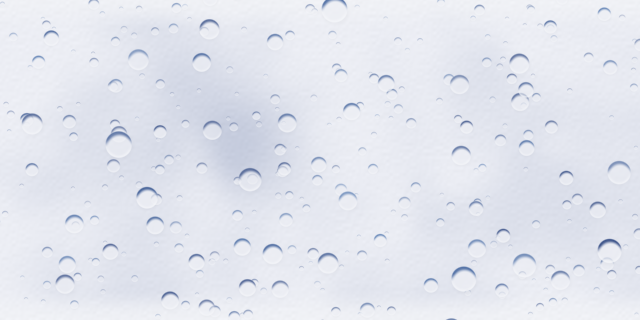
Give the GLSL for this texture, as a Shadertoy shader.

```glsl
// Water drops on a pale, cloudy pane: jittered grids of discs in four sizes.
// Each drop has a milky body, a blue crescent along its top and a faint
// bright lower rim; the pane is value-noise cloud with one smoky patch.

const vec3 PANE_LIGHT = vec3(0.925, 0.932, 0.957);
const vec3 PANE_SMOKE = vec3(0.775, 0.800, 0.868);
const vec3 EDGE_MIST  = vec3(0.950, 0.955, 0.965);
const vec3 DROP_BODY  = vec3(0.930, 0.936, 0.957);
const vec3 RIM_GLOW   = vec3(0.970, 0.975, 0.985);
const vec3 INK_DEEP   = vec3(0.240, 0.330, 0.540);
const vec3 INK_SKY    = vec3(0.390, 0.530, 0.730);

const float CLOUD_SCALE   = 2.3;
const float CLOUD_AMOUNT  = 0.45;
const vec2  PATCH_CENTER  = vec2(0.77, 0.57);
const float PATCH_SIZE    = 0.19;
const float PATCH_AMOUNT  = 0.60;
const vec2  LIGHT_SHIFT   = vec2(0.08, -0.27); // inner disc offset, in radii
const float GRAIN_SCALE   = 95.0;
const float GRAIN_AMOUNT  = 0.018;

vec3 hash3(vec2 p) {
    vec3 q = fract(p.xyx * vec3(0.1031, 0.1030, 0.0973));
    q += dot(q, q.yxz + 33.33);
    return fract((q.xxy + q.yzz) * q.zyx);
}

float valueNoise(vec2 p) {
    vec2 i = floor(p), f = fract(p);
    f = f * f * (3.0 - 2.0 * f);
    float low  = mix(hash3(i).x, hash3(i + vec2(1, 0)).x, f.x);
    float high = mix(hash3(i + vec2(0, 1)).x, hash3(i + vec2(1, 1)).x, f.x);
    return mix(low, high, f.y);
}

float cloud(vec2 p) {
    float sum = 0.0, weight = 0.57;
    for (int i = 0; i < 3; i++) {
        sum += weight * valueNoise(p);
        p = mat2(1.6, 1.2, -1.2, 1.6) * p + 7.3;
        weight *= 0.5;
    }
    return sum;
}

// How much smoke lies on the pane, 0 to 1
float smoke(vec2 p) {
    float n = cloud(p * CLOUD_SCALE + 11.0);
    vec2 q = (p - PATCH_CENTER) / PATCH_SIZE;
    q.x += 0.45 * q.y + 1.2 * (n - 0.5);
    float patchy = exp(-dot(q, q * vec2(1.3, 0.75)));
    float shade = CLOUD_AMOUNT * smoothstep(0.38, 0.80, n)
                + PATCH_AMOUNT * patchy * (0.5 + n);
    return clamp(shade, 0.0, 1.0);
}

// Coverage of a disc, softened over the given width
float disc(vec2 p, float radius, float soft) {
    return 1.0 - smoothstep(-soft, soft, length(p) - radius);
}

// Paint one drop; q is the position relative to its centre
vec3 paintDrop(vec3 col, vec2 q, float r, float strength, vec3 ink, float px) {
    float body  = disc(q, r, px);
    float inner = disc(q - LIGHT_SHIFT * r, r * 0.96, px + 0.09 * r);
    float height = q.y / r;

    // soft shadow below, milky body, bright lower rim
    float shadow = disc(q + vec2(-0.05, 0.12) * r, r * 1.08, 0.15 * r + px);
    col -= 0.022 * strength * shadow * (1.0 - body);
    col = mix(col, DROP_BODY, 0.75 * strength * body);
    float rim = body * (1.0 - disc(q, r * 0.86, px + 0.08 * r));
    col = mix(col, RIM_GLOW, 0.6 * rim * smoothstep(0.1, -0.7, height));

    // crescent, darkest along the outer edge
    float crescent = body * (1.0 - inner) * smoothstep(-0.25, 0.50, height);
    float depth = smoothstep(0.62, 0.95, length(q) / r);
    vec3 tone = mix(mix(ink, PANE_LIGHT, 0.35), ink, depth);
    return mix(col, tone, crescent * strength);
}

// One jittered grid of drops; sizes holds the least and greatest radius
vec3 addDrops(vec3 col, vec2 p, float cell, vec2 sizes, float density,
              float strength, float shade, float seed) {
    float px = 0.9 / iResolution.y;
    vec2 home = floor(p / cell);
    for (int y = -1; y <= 1; y++)
    for (int x = -1; x <= 1; x++) {
        vec2 id = home + vec2(x, y);
        vec3 place = hash3(id + seed);
        vec3 look  = hash3(id + seed + 57.0);
        if (place.z > density) continue;
        vec2 q = p - (id + 0.1 + 0.8 * place.xy) * cell;
        float r = mix(sizes.x, sizes.y, look.x * look.x);
        vec3 ink = mix(INK_SKY, INK_DEEP, clamp(look.y + shade, 0.0, 1.0));
        col = paintDrop(col, q, r, strength * mix(0.65, 1.0, look.z), ink, px);
    }
    return col;
}

void mainImage(out vec4 fragColor, in vec2 fragCoord) {
    vec2 p = fragCoord / iResolution.y;

    // pane: cloud, mist along top and bottom, fine embossed grain
    float mist = smoothstep(0.10, 0.0, min(p.y, 1.0 - p.y));
    float shade = smoke(p) * (1.0 - 0.8 * mist);
    vec3 col = mix(PANE_LIGHT, PANE_SMOKE, shade);
    col = mix(col, EDGE_MIST, 0.6 * mist);
    vec2 g = p * GRAIN_SCALE;
    col += GRAIN_AMOUNT * (valueNoise(g) - valueNoise(g + vec2(-0.2, 0.6)));

    // drops, from tiny to large
    col = addDrops(col, p, 0.050, vec2(0.006, 0.011), 0.20, 0.50, shade, 131.0);
    col = addDrops(col, p, 0.085, vec2(0.012, 0.019), 0.38, 0.78, shade, 217.0);
    col = addDrops(col, p, 0.140, vec2(0.020, 0.030), 0.50, 0.95, shade, 339.0);
    col = addDrops(col, p, 0.250, vec2(0.031, 0.044), 0.50, 1.00, shade, 463.0);

    fragColor = vec4(clamp(col, 0.0, 1.0), 1.0);
}
```
